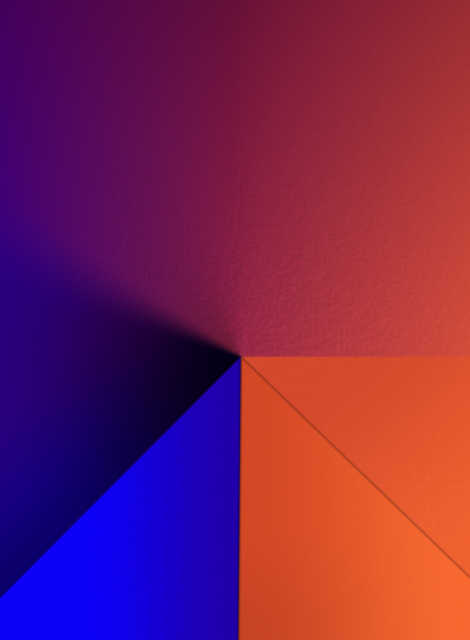
This background is drawn by a Shadertoy shader. Its source:

```glsl
const vec2 APEX = vec2(0.5124, 0.4427);
const float CANVAS_RATIO = 0.734375;

float hash(vec2 cell) {
    vec3 q = fract(cell.xyx * vec3(0.1031, 0.1030, 0.0973));
    q += dot(q, q.yzx + 33.33);
    return fract((q.x + q.y) * q.z);
}

float valueNoise(vec2 p) {
    vec2 cell = floor(p);
    vec2 f = fract(p);
    f = f * f * (3.0 - 2.0 * f);
    float low = mix(hash(cell), hash(cell + vec2(1, 0)), f.x);
    float high = mix(hash(cell + vec2(0, 1)), hash(cell + vec2(1, 1)), f.x);
    return mix(low, high, f.y);
}

// Relief lit from the lower right
float plaster(vec2 p, float scale) {
    vec2 q = p * scale;
    return valueNoise(q) - valueNoise(q + vec2(0.6, -0.6));
}

// Signed distance to a line through the origin, positive on its left side
float sideOf(vec2 p, vec2 direction) {
    vec2 d = normalize(direction);
    return d.x * p.y - d.y * p.x;
}

float cover(float dist, float softness) {
    return smoothstep(-softness, softness, dist);
}

float crease(float dist, float width) {
    return exp(-dist * dist / (width * width));
}

vec3 threeStops(vec3 left, vec3 middle, vec3 right, float x) {
    vec3 firstHalf = mix(left, middle, clamp(x * 2.0, 0.0, 1.0));
    return mix(firstHalf, right, pow(clamp(x * 2.0 - 1.0, 0.0, 1.0), 0.85));
}

vec3 upperWall(vec2 uv, vec2 p) {
    vec3 top = threeStops(vec3(0.26, 0.0, 0.36), vec3(0.40, 0.06, 0.22),
                          vec3(0.60, 0.17, 0.20), uv.x);
    vec3 base = threeStops(vec3(0.26, 0.0, 0.54), vec3(0.58, 0.14, 0.28),
                           vec3(0.83, 0.30, 0.23), uv.x);
    float rise = clamp(p.y / (1.0 - APEX.y), 0.0, 1.0);
    float r = length(p) + 0.0001;
    float shade = 0.32 * exp(-r * 6.0) * smoothstep(-0.2, 0.9, -p.x / r);
    return mix(base, top, pow(rise, 1.15)) * (1.0 - shade);
}

vec3 shadowFacet(vec2 p, float edgeDist) {
    float r = length(p);
    float red = mix(0.045, 0.16, smoothstep(0.0, 0.22, edgeDist));
    float blue = mix(0.10, 0.50, smoothstep(0.0, 0.42, r));
    blue *= mix(0.82, 1.0, smoothstep(0.0, 0.10, edgeDist));
    return vec3(red * smoothstep(-0.05, 0.15, r), 0.0, blue);
}

vec3 rightFacet(vec2 p) {
    float glow = smoothstep(0.10, 0.50, p.x * 0.7 - p.y * 0.8);
    return mix(vec3(0.83, 0.285, 0.17), vec3(0.94, 0.38, 0.19), glow);
}

vec3 orangeFloor(vec2 p) {
    float glow = smoothstep(0.0, 0.36, p.x);
    vec3 color = mix(vec3(0.83, 0.28, 0.145), vec3(0.97, 0.41, 0.19), glow);
    return color * (1.0 - 0.06 * smoothstep(0.25, 0.45, -p.y) * (1.0 - glow));
}

vec3 blueFloor(vec2 p) {
    float glow = smoothstep(0.0, 0.25, -p.x);
    return mix(vec3(0.13, 0.0, 0.66), vec3(0.05, 0.0, 0.97), glow);
}

void mainImage(out vec4 fragColor, in vec2 fragCoord) {
    vec2 uv = fragCoord / iResolution.xy;
    vec2 p = (uv - APEX) * vec2(CANVAS_RATIO, 1.0);
    float aa = 1.0 / iResolution.y;
    float r = length(p);

    // Lines meeting at the apex
    float ridge = sideOf(p, vec2(0.159, -0.083));
    float leftEdge = sideOf(p, vec2(1.0, 1.003));
    float rightEdge = sideOf(p, vec2(0.275, -0.265));
    float seam = p.x - 0.009 * p.y;

    // Wall facets
    vec3 color = upperWall(uv, p);
    float ridgeBlur = 0.003 + 0.19 * r;
    color = mix(color, shadowFacet(p, leftEdge), cover(-ridge - 0.02 * r, ridgeBlur));
    float rightMask = cover(-p.y, aa * 1.5) * cover(p.x, aa);
    color = mix(color, rightFacet(p), rightMask);

    // Plaster, strongest around the apex
    float relief = plaster(p, 230.0) + 0.5 * plaster(p + 3.7, 120.0);
    float wallGrain = 0.015 + 0.075 * exp(-r * r * 11.0);
    float grain = mix(wallGrain, 0.02, rightMask) * smoothstep(-0.05, 0.3, color.r);
    color *= 1.0 + relief * grain;

    // Floor facets
    vec3 ground = mix(blueFloor(p), orangeFloor(p), cover(seam, aa));
    ground *= 1.0 - 0.35 * crease(seam, 0.0025);
    ground *= 1.0 + 0.012 * relief;
    float groundMask = cover(min(-leftEdge, -rightEdge), aa * 1.2);
    groundMask = max(groundMask, cover(-rightEdge, aa) * cover(seam, aa) * cover(-p.y, aa));
    color = mix(color, ground, groundMask);

    // Dark crease under the right facet
    color *= 1.0 - 0.22 * crease(rightEdge, 0.002) * cover(p.x, aa);
    fragColor = vec4(clamp(color, 0.0, 1.0), 1.0);
}
```
